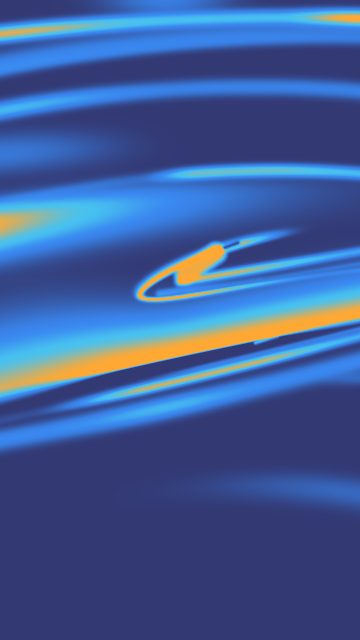
Give the GLSL for this background, as a WebGL 1 fragment shader.

```glsl
precision highp float;
// Silky ribbons of light flowing over a navy ground, with a folded gold hook.
// Each ribbon is a soft ridge around a curve; the ridges add up to one heat
// value that a navy-blue-cyan-gold ramp turns into colour.
uniform vec2 u_resolution;

// Parabola through the heights at the left, middle and right
float arc(vec3 k, float x) {
    return k.x * (1.0 - x) * (1.0 - 2.0 * x) + k.y * 4.0 * x * (1.0 - x) + k.z * x * (2.0 * x - 1.0);
}

float ridge(float d, float width) {
    return exp(-d * d / (width * width));
}

// Ribbon with separate softness above and below its curve
float ribbon(vec2 p, vec3 heights, float above, float below) {
    float d = p.y - arc(heights, p.x);
    return ridge(d, d > 0.0 ? above : below);
}

float segment(vec2 p, vec2 a, vec2 b) {
    vec2 ab = b - a;
    return length(p - a - ab * clamp(dot(p - a, ab) / dot(ab, ab), 0.0, 1.0));
}

// Root of summed squares: overlaps blend without creases
float blend(float a, float b) {
    return sqrt(a * a + b * b);
}

float upperRibbons(vec2 p) {
    float x = p.x;
    float heat = (0.6 + 0.3 * (1.0 - smoothstep(0.0, 0.5, x)) + 0.4 * smoothstep(0.77, 1.0, x))
        * ribbon(p, vec3(1.683, 1.722, 1.727), 0.025, 0.025);
    heat = blend(heat, 0.33 * ridge(length((p - vec2(0.46, 1.78)) / vec2(0.2, 0.06)), 1.0));
    heat = blend(heat, mix(0.43, 0.34, x) * ribbon(p, vec3(1.586, 1.657, 1.674), 0.05, 0.025));
    heat = blend(heat, mix(0.58, 0.35, smoothstep(0.0, 0.5, x)) * ribbon(p, vec3(1.47, 1.53, 1.525), 0.028, 0.028));
    heat = blend(heat, 0.3 * (1.0 - smoothstep(0.0, 0.6, x)) * ribbon(p, vec3(1.35, 1.373, 1.361), 0.065, 0.065));
    float crest = 0.22 + 0.52 * smoothstep(0.38, 0.55, x) - 0.14 * smoothstep(0.75, 1.0, x);
    heat = blend(heat, crest * ribbon(p, vec3(1.211, 1.292, 1.296), 0.019, 0.019));
    float fade = 0.92 * exp(-1.3 * x - 0.8 * x * x);
    return blend(heat, fade * ribbon(p, vec3(1.16, 1.222, 1.25), 0.062, 0.1));
}

float hook(vec2 p) {
    // Outline: a sheared, blunt-nosed curve opening to the right
    float s = p.x - 0.377;
    float bend = exp(-s / 0.579);
    float e = p.y - 0.956 - 0.213 * (1.0 - bend);
    float nose = exp(-s / 0.208);
    float slope = 2.0 * e / 0.0069;
    vec2 gradient = vec2(-nose / 0.208 - slope * 0.368 * bend, slope);
    float d = (e * e / 0.0069 + nose - 1.0) / max(length(gradient), 1.0);
    float upper = smoothstep(-0.03, 0.03, e);
    float strength = mix(mix(1.05, 0.3, smoothstep(0.05, 0.55, s)), 1.1 - 1.1 * smoothstep(0.2, 0.52, s), upper);
    float heat = strength * ridge(d + 0.013, mix(0.01, 0.017, upper));

    // Inner fold, its trailing arm and the faint strands below
    float fold = segment(p, vec2(0.514, 1.015), vec2(0.6, 1.075));
    heat = blend(heat, 0.93 * (1.0 - smoothstep(0.014, 0.042, fold)));
    float arm = segment(p, vec2(0.5, 0.995), vec2(1.05, 1.088));
    heat = blend(heat, mix(0.88, 0.5, smoothstep(0.6, 1.0, p.x)) * ridge(arm, 0.014));
    float strand = segment(p, vec2(0.444, 0.961), vec2(0.72, 1.002));
    heat = blend(heat, mix(0.45, 0.15, smoothstep(0.44, 0.7, p.x)) * ridge(strand, 0.013));
    strand = segment(p, vec2(0.52, 0.967), vec2(1.0, 1.045));
    heat = blend(heat, 0.22 * ridge(strand, 0.009));

    // Dark slit in the upper arm
    return heat * (1.0 - 0.85 * ridge(segment(p, vec2(0.625, 1.09), vec2(0.66, 1.103)), 0.007));
}

float lowerRibbons(vec2 p) {
    float x = p.x;
    // Broad glow ending in a crisp lower edge
    float d = p.y - arc(vec3(0.671, 0.787, 0.887), x);
    float reach = mix(0.185, 0.115, smoothstep(0.0, 0.55, x));
    float edge = mix(0.032, 0.004, smoothstep(0.0, 0.35, x)) + 0.012 * smoothstep(0.75, 1.0, x);
    float heat = mix(0.94, 1.08, smoothstep(0.0, 0.4, x)) * exp(-pow(max(d, 0.0) / reach, 1.6));
    heat *= smoothstep(-edge, edge, d);

    // Strands beneath the edge
    float line = 0.15 + 0.72 * smoothstep(0.08, 0.42, x) - 0.32 * smoothstep(0.7, 1.0, x);
    heat = blend(heat, line * ribbon(p, vec3(0.609, 0.72, 0.843), 0.018, 0.015));
    heat = blend(heat, 0.6 * ridge(segment(p, vec2(0.71, 0.826), vec2(0.77, 0.845)), 0.006));
    heat = blend(heat, 0.3 * smoothstep(0.3, 0.6, x) * ribbon(p, vec3(0.63, 0.744, 0.865), 0.008, 0.01));
    float swell = 0.4 + 0.17 * ridge(x - 0.46, 0.2);
    heat = blend(heat, swell * ribbon(p, vec3(0.556, 0.655, 0.775), 0.032, 0.035));

    // Dim wisps at the right and the bottom
    heat = blend(heat, 0.24 * smoothstep(0.8, 1.0, x) * ribbon(p, vec3(0.5, 0.66, 0.728), 0.025, 0.025));
    float haze = 0.04 + 0.2 * smoothstep(0.3, 1.0, x);
    return blend(heat, haze * smoothstep(0.18, 0.4, x) * ribbon(p, vec3(0.32, 0.42, 0.407), 0.05, 0.055));
}

vec3 ramp(float heat) {
    vec3 navy = vec3(0.2, 0.222, 0.45);
    vec3 blue = vec3(0.225, 0.53, 0.94);
    vec3 cyan = vec3(0.28, 0.76, 0.94);
    vec3 gold = vec3(1.0, 0.66, 0.2);
    vec3 color = mix(navy, blue, smoothstep(0.0, 0.42, heat));
    color = mix(color, cyan, smoothstep(0.38, 0.65, heat));
    return mix(color, gold, smoothstep(0.62, 1.0, heat));
}

void main() {
    // Width runs 0 to 1, height 0 to 16/9
    vec2 p = gl_FragCoord.xy / u_resolution * vec2(1.0, 16.0 / 9.0);
    float heat = blend(blend(upperRibbons(p), hook(p)), lowerRibbons(p));
    gl_FragColor = vec4(ramp(heat), 1.0);
}
```
